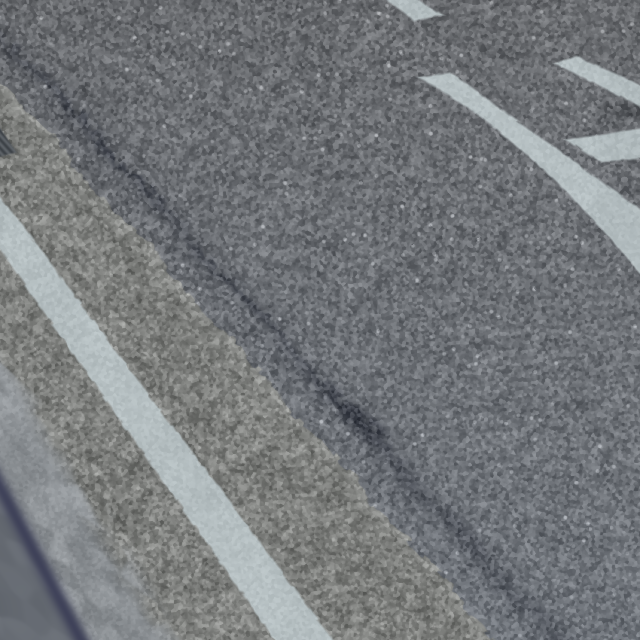
Reproduce this texture procedurally as a WebGL 1 fragment shader.

```glsl
precision highp float;
// Worn asphalt road with a cracked seam, pale gutter, kerb and painted markings.

uniform vec2 u_resolution;

#define ASPHALT vec3(0.425, 0.440, 0.462)
#define GUTTER vec3(0.485, 0.496, 0.497)
#define KERB vec3(0.555, 0.575, 0.595)
#define PAINT vec3(0.715, 0.755, 0.765)
#define TAR vec3(0.235, 0.250, 0.285)
#define GRAIN_SCALE 210.0
#define GRAIN_AMOUNT 0.20
#define CHIP_SCALE 62.0
#define CHIP_AMOUNT 0.20
#define WANDER 0.005
#define SOFT 0.0025

vec2 hash2(vec2 p) {
  return fract(sin(vec2(dot(p, vec2(127.1, 311.7)), dot(p, vec2(269.5, 183.3)))) * 43758.5);
}

// Cellular noise: x = distance to nearest point, y = blended tone, z = nearest tone.
vec3 cells(vec2 p) {
  vec2 base = floor(p);
  float nearest = 9.0, tone = 0.0, sum = 0.0, weight = 0.0;
  for (int j = -1; j <= 1; j++) {
    for (int i = -1; i <= 1; i++) {
      vec2 id = base + vec2(float(i), float(j));
      vec2 d = id + hash2(id) - p;
      float dist2 = dot(d, d), value = hash2(id + 17.3).x;
      float w = exp(-7.0 * dist2);
      sum += w * value;
      weight += w;
      if (dist2 < nearest) { nearest = dist2; tone = value; }
    }
  }
  return vec3(sqrt(nearest), sum / weight, tone);
}

float wander(float t) {
  return sin(t * 37.0) + 0.6 * sin(t * 83.0 + 1.7) + 0.35 * sin(t * 191.0 + 4.0);
}

float fill(float d) { return 1.0 - smoothstep(-SOFT, SOFT, d); }

float bump(float x, float centre, float width) {
  float k = (x - centre) / width;
  return exp(-k * k);
}

float edgeSide(vec2 p, vec2 a, vec2 b) {
  vec2 e = normalize(b - a);
  return dot(p - a, vec2(e.y, -e.x));
}

// Signed bound of a convex quad, corners clockwise with y pointing down.
float quad(vec2 p, vec2 a, vec2 b, vec2 c, vec2 d) {
  return max(max(edgeSide(p, a, b), edgeSide(p, b, c)),
             max(edgeSide(p, c, d), edgeSide(p, d, a)));
}

void main() {
  vec2 p = gl_FragCoord.xy / u_resolution;
  p.y = 1.0 - p.y;
  vec2 along = vec2(dot(p, vec2(0.67, 0.74)), dot(p, vec2(0.74, -0.67)));

  vec3 grain = cells(p * GRAIN_SCALE);
  vec3 clump = cells(p * 95.0 + 7.0);
  vec3 patchy = cells(p * 17.0 + 3.0);
  vec3 chips = cells(p * CHIP_SCALE + 31.0);
  float ragged = (clump.y - 0.5) * 0.012;

  // Asphalt, a little darker and warmer toward the top
  vec3 color = ASPHALT + mix(vec3(-0.012, -0.018, -0.026), vec3(0.016, 0.020, 0.024), p.y);
  color += (patchy.y - 0.5) * 0.025;

  // Dark seam and its stained shoulder
  float gutterX = 0.885 * (p.y - 0.124) + WANDER * wander(p.y) + ragged;
  float seam = p.x - 0.92 * (p.y - 0.052) - WANDER * wander(p.y + 0.4) - ragged * 1.5;
  float heavy = 0.45 + 0.4 * bump(p.y, 0.24, 0.09) + 0.2 * bump(p.y, 0.45, 0.06)
              + 0.65 * bump(p.y, 0.65, 0.045) - 0.25 * bump(p.y, 0.35, 0.025);
  float width = 0.011 + 0.008 * bump(p.y, 0.66, 0.06) + 0.008 * smoothstep(0.6, 0.9, p.y);
  float broken = smoothstep(0.15, 0.65, clump.y * 0.55 + patchy.y * 0.45);
  color = mix(color, TAR, 0.17 * bump(seam, -0.012, 0.045));
  color = mix(color, TAR, clamp(heavy * bump(seam, 0.0, width) * (0.45 + 0.7 * broken), 0.0, 0.95));

  // Pale gutter with a crumbled lip
  float inGutter = fill(p.x - gutterX);
  vec3 gutter = GUTTER + (patchy.y - 0.5) * 0.045 + vec3(0.008, 0.003, -0.008);
  gutter += 0.045 * bump(p.x, gutterX - 0.008, 0.008);
  color = mix(color, gutter, inGutter);

  // Mineral grain and scattered pale chips
  color += (grain.y - 0.5) * GRAIN_AMOUNT + (clump.y - 0.5) * (0.07 + 0.05 * inGutter);
  float chip = smoothstep(0.84, 0.98, chips.z) * (1.0 - smoothstep(0.08, 0.28, chips.x));
  color += CHIP_AMOUNT * chip * (1.0 - 0.6 * inGutter);

  // Blurred kerb, dark groove and lower pavement
  float streak = cells(along * vec2(22.0, 48.0)).y - 0.5;
  float kerbX = 0.60 * (p.y - 0.55) + streak * 0.035;
  float grooveX = 0.53 * (p.y - 0.735);
  vec3 kerb = KERB + streak * 0.15 + (grain.y - 0.5) * 0.05;
  color = mix(color, kerb, 0.85 * (1.0 - smoothstep(-0.035, 0.018, p.x - kerbX)));
  vec3 pavement = vec3(0.405, 0.425, 0.455) + streak * 0.06;
  color = mix(color, pavement, 1.0 - smoothstep(-0.016, 0.006, p.x - grooveX));
  color = mix(color, vec3(0.22, 0.23, 0.33), 0.85 * bump(p.x, grooveX - 0.014, 0.014));

  // Painted strokes
  float rough = (clump.y - 0.5) * 0.005;
  float line = max(0.705 * (p.y - 0.39) - p.x, p.x - 0.75 * (p.y - 0.306)) * 0.8 + rough;
  float u = p.x - 0.655;
  float sweep = max(0.113 + 0.72 * (p.x - 0.703) - p.y, p.y - 0.121 - 0.56 * u - 0.95 * u * u);
  sweep = max(sweep * 0.8, 0.121 - 0.163 * u - p.y);
  float dash = quad(p, vec2(0.592, -0.01), vec2(0.640, -0.01), vec2(0.690, 0.023), vec2(0.647, 0.033));
  float upper = quad(p, vec2(0.866, 0.099), vec2(0.901, 0.088), vec2(1.04, 0.151), vec2(1.04, 0.186));
  float lower = quad(p, vec2(0.886, 0.219), vec2(1.04, 0.195), vec2(1.04, 0.243), vec2(0.940, 0.254));
  float marks = min(line, min(min(sweep, dash), min(upper, lower)) + rough * 0.5);
  vec3 paint = PAINT + (patchy.y - 0.5) * 0.04 + (grain.y - 0.5) * 0.06;
  color = mix(color, paint, 0.96 * fill(marks));

  // Drain corner and a faint stain beside the right-hand strokes
  float drain = quad(p, vec2(-0.02, 0.185), vec2(0.0, 0.2), vec2(0.026, 0.238), vec2(-0.02, 0.25));
  float bars = 0.5 + 0.5 * sin(along.y * 700.0);
  color = mix(color, vec3(0.24, 0.26, 0.28) + 0.12 * bars, fill(drain));
  color -= 0.09 * bump(p.x, 0.985, 0.03) * bump(p.y, 0.174, 0.012);

  gl_FragColor = vec4(clamp(color, 0.0, 1.0), 1.0);
}
```
